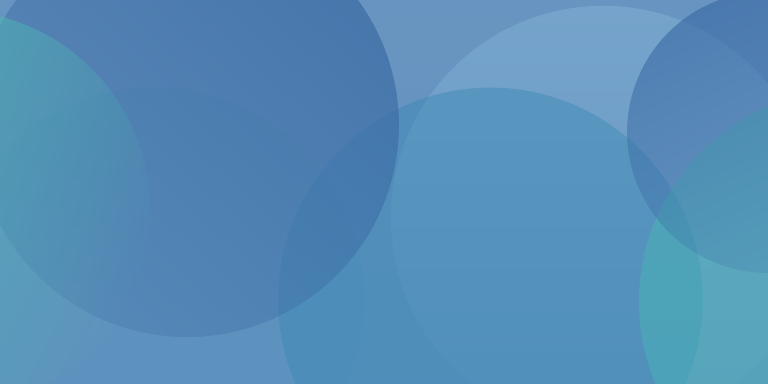
This background is drawn by a WebGL 2 fragment shader. Its source:

```glsl
#version 300 es
precision highp float;
// Overlapping translucent discs in blue and teal, each fading along its own direction.

uniform vec2 u_resolution;
out vec4 fragColor;

// Lengths are in canvas heights, with the origin at the lower left.
const vec3 BASE_LOW = vec3(0.385, 0.573, 0.753);
const vec3 BASE_HIGH = vec3(0.410, 0.580, 0.755);
const int DISC_COUNT = 7;

// Centre x, centre y and radius, from the back layer to the front.
const vec3 DISCS[DISC_COUNT] = vec3[](
  vec3(1.571, 0.432, 0.553),
  vec3(0.401, 0.224, 0.548),
  vec3(1.277, 0.219, 0.553),
  vec3(2.216, 0.214, 0.552),
  vec3(0.487, 0.674, 0.552),
  vec3(-0.130, 0.453, 0.521),
  vec3(2.000, 0.656, 0.367));

const vec3 TINTS[DISC_COUNT] = vec3[](
  vec3(0.54, 0.74, 0.86),  // pale sky
  vec3(0.25, 0.56, 0.68),  // faint sea blue
  vec3(0.21, 0.53, 0.70),  // clear blue
  vec3(0.27, 0.72, 0.70),  // teal
  vec3(0.24, 0.43, 0.65),  // deep blue
  vec3(0.30, 0.72, 0.70),  // teal
  vec3(0.23, 0.42, 0.65)); // deep blue

// Fade direction (x, y), then opacity at its start and its end.
const vec4 FADES[DISC_COUNT] = vec4[](
  vec4(0.00, -1.00, 0.38, 0.06),
  vec4(0.00, -1.00, 0.20, 0.08),
  vec4(0.35, -0.94, 0.42, 0.42),
  vec4(0.00, -1.00, 0.45, 0.45),
  vec4(-0.65, -0.76, 0.78, 0.28),
  vec4(0.90, -0.44, 0.84, 0.01),
  vec4(0.35, -0.94, 0.66, 0.18));

// Smooth coverage of a disc, one pixel wide at its edge.
float discCoverage(vec2 offset, float radius, float pixel) {
  return 1.0 - smoothstep(-0.5 * pixel, 0.5 * pixel, length(offset) - radius);
}

// Opacity running linearly across the disc.
float discOpacity(vec2 offset, float radius, vec4 fade) {
  float along = 0.5 + 0.5 * dot(offset / radius, fade.xy);
  return mix(fade.z, fade.w, clamp(along, 0.0, 1.0));
}

void main() {
  float pixel = 1.0 / u_resolution.y;
  vec2 p = gl_FragCoord.xy * pixel;
  vec3 color = mix(BASE_LOW, BASE_HIGH, p.y);

  // Blend the discs from back to front.
  for (int i = 0; i < DISC_COUNT; i++) {
    vec2 offset = p - DISCS[i].xy;
    float radius = DISCS[i].z;
    float alpha = discCoverage(offset, radius, pixel) * discOpacity(offset, radius, FADES[i]);
    color = mix(color, TINTS[i], alpha);
  }

  fragColor = vec4(color, 1.0);
}
```
